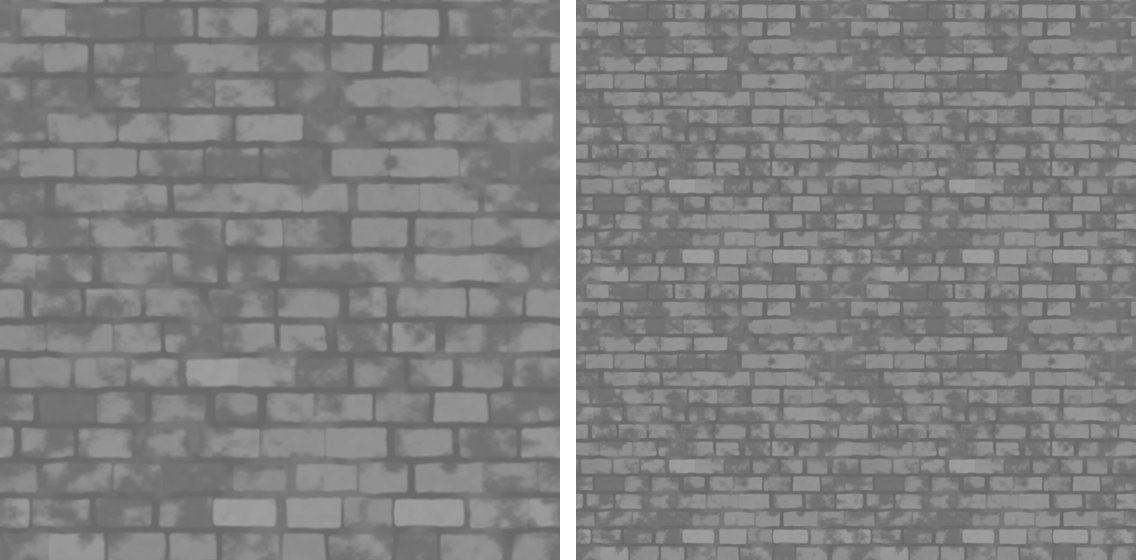
Left: one tile. Right: repeated 2 by 2.
Give the GLSL for this texture map, as a WebGL 1 fragment shader.

```glsl
precision highp float;
// Worn grey brick wall: 16 staggered courses of 9 or 10 uneven bricks each.
// Bricks are soft rounded boxes with jittered edges and joints, laid over
// mortar and stained by wrapping value noise, so the tile is seamless.

uniform vec2 u_resolution;

const float ROWS = 16.0;
const float MIN_BRICKS = 9.0;        // some courses hold one more
const float ROW_SHIFT = 0.15;        // height of the first joint, in courses
const float EDGE_JITTER = 0.26;      // in brick widths
const float BED_HALF = 0.0062;       // half height of the level joints
const float BED_JITTER = 0.0028;
const float GAP_MIN = -0.0018;       // half width of upright joints;
const float GAP_MAX = 0.0105;        // below zero, neighbours merge
const float CORNER = 0.0065;
const float SOFTNESS = 0.0034;
const float WARP = 0.0075;
const float MORTAR_DARK = 0.415;
const float MORTAR_LIGHT = 0.475;
const float BRICK_TONE = 0.565;
const float BRICK_SPREAD = 0.035;
const float BRIGHT_BOOST = 0.035;
const float STAIN_TONE = 0.435;

float hash(vec2 p, float seed) {
  vec3 q = fract(vec3(p.xyx + seed * vec3(7.31, 3.17, 5.73)) * 0.1031);
  q += dot(q, q.yzx + 33.33);
  return fract((q.x + q.y) * q.z);
}

// Value noise that wraps after one canvas.
float noise(vec2 uv, vec2 period, float seed) {
  vec2 p = uv * period;
  vec2 cell = floor(p);
  vec2 f = p - cell;
  f = f * f * (3.0 - 2.0 * f);
  vec2 a = mod(cell, period);
  vec2 b = mod(cell + 1.0, period);
  return mix(mix(hash(a, seed), hash(vec2(b.x, a.y), seed), f.x),
             mix(hash(vec2(a.x, b.y), seed), hash(b, seed), f.x), f.y);
}

float fbm(vec2 uv, vec2 period, float seed) {
  float sum = 0.0;
  float weight = 0.5;
  for (int i = 0; i < 4; i++) {
    sum += weight * noise(uv, period, seed + float(i));
    period *= 2.0;
    weight *= 0.5;
  }
  return sum / 0.9375;
}

float roundedBox(vec2 p, vec2 halfSize, float radius) {
  vec2 q = abs(p) - halfSize + radius;
  return length(max(q, 0.0)) + min(max(q.x, q.y), 0.0) - radius;
}

// Position of an upright joint, in brick widths.
float jointAt(float index, float count, float row) {
  return index + EDGE_JITTER * (hash(vec2(mod(index, count), row), 11.0) - 0.5);
}

float jointHalf(float index, float count, float row) {
  return mix(GAP_MIN, GAP_MAX, hash(vec2(mod(index, count), row), 13.0));
}

void main() {
  vec2 uv = gl_FragCoord.xy / u_resolution;
  float soft = max(SOFTNESS, 0.75 / u_resolution.y);

  // Wobbly outlines
  vec2 wobble = vec2(fbm(uv, vec2(24.0), 21.0), fbm(uv, vec2(24.0), 31.0)) - 0.5;
  vec2 p = uv + WARP * wobble;

  // Stains and mortar
  float stain = fbm(uv, vec2(20.0, 24.0), 41.0);
  float region = noise(uv, vec2(5.0), 51.0) - 0.5;
  float fine = fbm(uv, vec2(64.0), 61.0) - 0.5;
  float dust = smoothstep(0.45, 0.75, fbm(uv, vec2(14.0), 71.0));
  float tone = mix(MORTAR_DARK, MORTAR_LIGHT, dust) + 0.02 * fine;

  // Course layout
  float course = floor(p.y * ROWS + ROW_SHIFT);
  float row = mod(course, ROWS);
  float middle = (course + 0.5 - ROW_SHIFT) / ROWS;
  float count = MIN_BRICKS + step(0.5, hash(vec2(row, 2.0), 81.0));
  float shift = 0.5 * mod(row, 2.0) + 0.35 * hash(vec2(row, 5.0), 83.0);
  float home = floor(p.x * count + shift);

  // The nearest three bricks
  for (int k = -1; k <= 1; k++) {
    float index = home + float(k);
    vec2 id = vec2(mod(index, count), row);
    float left = (jointAt(index, count, row) - shift) / count
               + jointHalf(index, count, row);
    float right = (jointAt(index + 1.0, count, row) - shift) / count
                - jointHalf(index + 1.0, count, row);
    float bed = BED_HALF + BED_JITTER * (hash(id, 91.0) - 0.5);
    vec2 halfSize = vec2(0.5 * (right - left), 0.5 / ROWS - bed);
    float d = roundedBox(p - vec2(0.5 * (left + right), middle), halfSize, CORNER);

    float bright = smoothstep(0.88, 0.96, hash(id, 93.0));
    float sunk = smoothstep(0.88, 0.96, hash(id, 95.0));
    float bias = 0.24 * (hash(id, 97.0) - 0.5) + 0.2 * region
               + 0.2 * sunk - 0.12 * bright;
    float rim = 0.06 * smoothstep(-0.014, 0.0, d);
    float wear = smoothstep(0.42, 0.74, stain + bias + rim);
    float face = BRICK_TONE + BRICK_SPREAD * (hash(id, 99.0) - 0.5)
               + BRIGHT_BOOST * bright + 0.03 * fine;
    face = mix(face, STAIN_TONE + 0.02 * fine, 0.9 * wear);
    tone = mix(tone, face, smoothstep(soft, -soft, d));
  }

  gl_FragColor = vec4(vec3(tone), 1.0);
}
```
